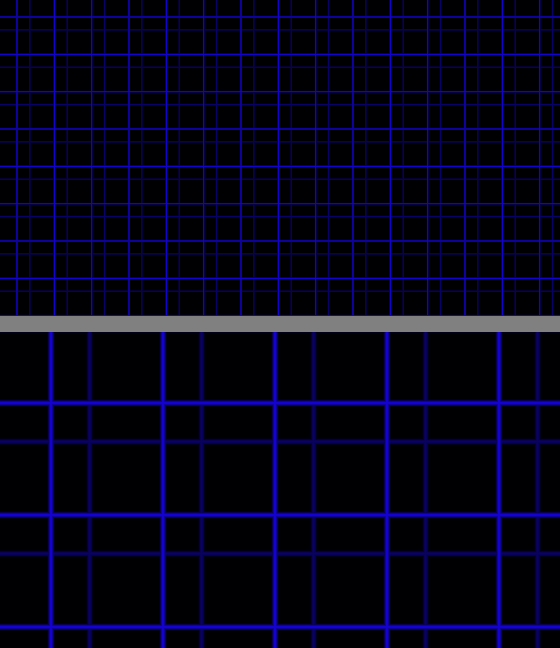
Top: the whole. Bottom: its middle third, enlarged.
Give the GLSL for this pattern, as a WebGL 2 fragment shader.

```glsl
#version 300 es
precision highp float;

uniform vec2 u_resolution;
out vec4 outColor;

const float CELLS_ACROSS = 15.0;
const float MAJOR_OFFSET = 0.455;
const float MINOR_OFFSET = 0.80;
const float LINE_RADIUS = 0.037;
const float MAJOR_STRENGTH = 0.85;
const float MINOR_STRENGTH = 0.40;
const vec3 BACKGROUND = vec3(0.0, 0.0, 0.01);
const vec3 LINE_BLUE = vec3(0.09, 0.01, 1.0);

// Distance to the nearest repeat of a line, in cells
float repeatDistance(float position, float offset) {
    return abs(fract(position - offset + 0.5) - 0.5);
}

// Soft line that fades to nothing at its radius
float softLine(float position, float offset, float radius) {
    return 1.0 - smoothstep(0.0, radius, repeatDistance(position, offset));
}

// Strong and faint line of each cell along one axis
float linePair(float position, float radius) {
    float major = MAJOR_STRENGTH * softLine(position, MAJOR_OFFSET, radius);
    float minor = MINOR_STRENGTH * softLine(position, MINOR_OFFSET, radius);
    return max(major, minor);
}

void main() {
    // Square cells counted from the upper left corner
    float cellSize = u_resolution.x / CELLS_ACROSS;
    vec2 fromCorner = vec2(gl_FragCoord.x, u_resolution.y - gl_FragCoord.y);
    vec2 cell = fromCorner / cellSize;

    // Keep lines at least a pixel wide on small canvases
    float radius = max(LINE_RADIUS, 1.0 / cellSize);
    float glow = max(linePair(cell.x, radius), linePair(cell.y, radius));

    outColor = vec4(mix(BACKGROUND, LINE_BLUE, glow), 1.0);
}
```
